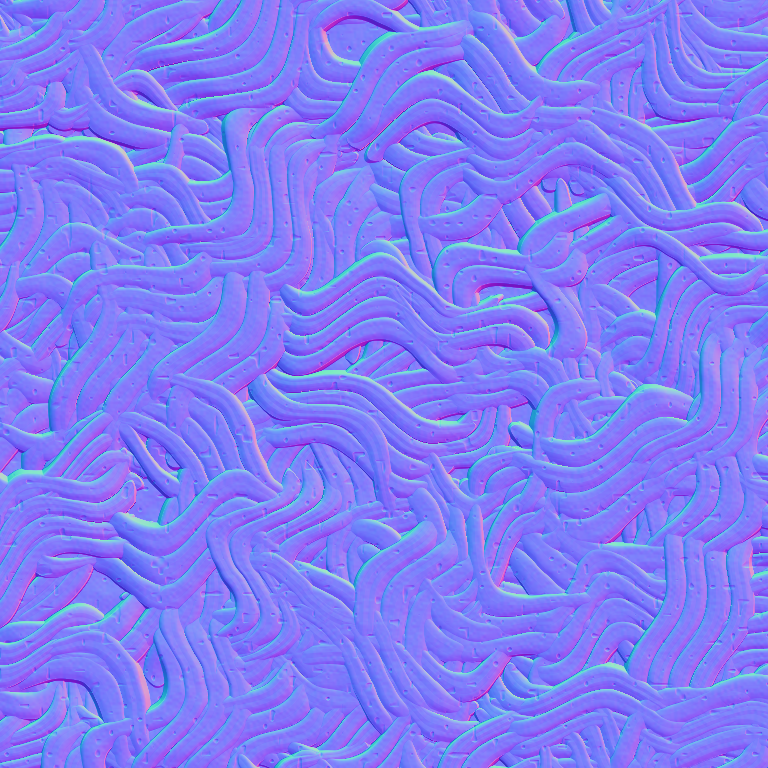
Write a WebGL 2 fragment shader that draws this texture map.

```glsl
#version 300 es
precision highp float;
// Normal map of thick combed plaster: wavy bundles of rounded strands
// overlap at random depths. Scattered strokes are joined by max into one
// height field, whose slopes are then encoded as a tangent-space normal.

uniform vec2 u_resolution;
out vec4 outColor;

vec4 hash4(vec3 p) {
  vec4 q = fract(p.xyzx * vec4(0.1031, 0.1030, 0.0973, 0.1099));
  q += dot(q, q.wzxy + 33.33);
  return fract((q.xxyz + q.yzzw) * q.zywx);
}

float valueNoise(vec2 p) {
  vec2 cell = floor(p), f = fract(p);
  f = f * f * (3.0 - 2.0 * f);
  float a = hash4(vec3(cell, 9.0)).x;
  float b = hash4(vec3(cell + vec2(1, 0), 9.0)).x;
  float c = hash4(vec3(cell + vec2(0, 1), 9.0)).x;
  float d = hash4(vec3(cell + vec2(1, 1), 9.0)).x;
  return mix(mix(a, b, f.x), mix(c, d, f.x), f.y);
}

// Height of one wavy bundle around the origin; falls away outside it.
float strokeHeight(vec2 p, vec4 path, vec4 body) {
  float angle = mix(-0.8, 1.4, path.x);
  vec2 along = vec2(cos(angle), sin(angle));
  float u = dot(p, along);
  float v = dot(p, vec2(-along.y, along.x));

  // Bend the spine into a sine wave
  float waveNumber = mix(22.0, 36.0, path.z);
  float steepness = mix(0.4, 1.3, path.w);
  float phase = waveNumber * u + 6.2832 * path.y;
  v -= steepness / waveNumber * sin(phase);
  float stretch = inversesqrt(1.0 + pow(steepness * cos(phase), 2.0));

  // Split the bundle into parallel strands
  float width = mix(0.024, 0.038, body.x);
  float count = floor(mix(1.0, 5.0, body.y));
  float across = v / width + 0.5 * count;
  float lane = clamp(floor(across), 0.0, count - 1.0);
  float t = across - lane;
  float outside = max(abs(t - 0.5) - 0.5, 0.0) * width * stretch;
  t = clamp(t, 0.0, 1.0);

  // Skewed flat dome with steep flanks and faint comb marks
  float x = 2.0 * pow(t, 1.35) - 1.0;
  float dome = 0.0026 * (1.0 - pow(abs(x), 5.0));
  vec4 vary = hash4(vec3(lane, body.zw * 91.0));
  float comb = abs(fract(t * (1.0 + 2.0 * vary.z) + vary.w) - 0.5);
  dome += 0.0007 * comb;

  // Ends dive below the neighbouring strokes
  float halfLength = 0.12 + 0.05 * vary.x - 0.4 * width * x * x;
  float sink = 0.009 * smoothstep(0.5, 1.0, abs(u) / halfLength);
  float beyond = max(abs(u) - halfLength, 0.0);
  float tilt = 0.04 * width * (lane + t - 0.5 * count);
  return 0.011 * body.z + 0.0016 * vary.y + dome + tilt
    - sink - 2.6 * outside - 1.4 * beyond;
}

float plasterHeight(vec2 p) {
  // Uneven hand movement
  vec2 q = p + 0.018 * vec2(valueNoise(p * 9.0), valueNoise(p * 9.0 + 31.0));
  q += 0.0025 * valueNoise(p * 45.0);
  float height = -0.003 + 0.002 * valueNoise(p * 40.0);

  // Six shifted grids of strokes
  for (int layer = 0; layer < 6; layer++) {
    float seed = float(layer) + 2.0;
    vec2 g = q / 0.2 + seed * vec2(3.37, 5.71);
    vec2 home = floor(g);
    for (int j = -1; j <= 1; j++) {
      for (int i = -1; i <= 1; i++) {
        vec2 cell = home + vec2(i, j);
        vec4 place = hash4(vec3(cell + 113.0, seed));
        vec2 local = (g - cell - place.xy) * 0.2;
        if (dot(local, local) > 0.045) continue;
        vec4 path = hash4(vec3(cell, seed));
        vec4 body = hash4(vec3(cell + 57.0, seed));
        height = max(height, strokeHeight(local, path, body));
      }
    }
  }

  // Soft dents, sparse pits and fine grit
  height += 0.0009 * valueNoise(p * 50.0);
  height -= 0.0012 * smoothstep(0.82, 1.0, valueNoise(p * 110.0 + 7.0));
  return height + 0.0003 * valueNoise(p * 230.0);
}

void main() {
  vec2 uv = gl_FragCoord.xy / u_resolution.y;
  float stepSize = 0.0012;
  float center = plasterHeight(uv);
  vec2 slope = vec2(plasterHeight(uv + vec2(stepSize, 0)) - center,
                    plasterHeight(uv + vec2(0, stepSize)) - center) / stepSize;

  // Soften the cliffs, then encode the normal with a slightly muted blue
  slope *= vec2(0.9, 1.0) / (1.0 + 0.3 * length(slope));
  vec3 normal = normalize(vec3(-slope, 1.0));
  outColor = vec4(0.5 + normal * vec3(0.5, 0.5, 0.485), 1.0);
}
```
